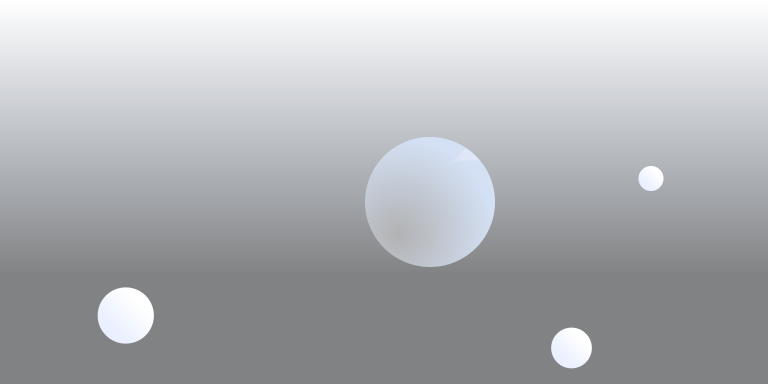
A WebGL 2 fragment shader for this background:

```glsl
#version 300 es
precision highp float;
// Pale spheres floating over a white-to-grey vertical gradient.

uniform vec2 u_resolution;
out vec4 fragColor;

// Backdrop (lengths in canvas heights)
const vec3 SKY_TOP = vec3(1.0);
const vec3 SKY_BASE = vec3(0.504, 0.508, 0.512);
const vec3 SKY_TINT = vec3(-0.04, 0.0, 0.07);
const float HORIZON = 0.28;

// Large glass sphere: centre.xy, radius
const vec3 GLASS = vec3(1.1198, 0.474, 0.1693);
const vec3 GLASS_SHADE = vec3(0.695, 0.697, 0.70);
const vec3 GLASS_LIGHT = vec3(0.832, 0.882, 0.96);
const vec2 SHADE_CENTRE = vec2(-0.48, -0.50);
const float SHADE_REACH = 1.5;
const float GLINT_STRENGTH = 0.3;

// Small pearls: centre.xy, radius
const int PEARL_COUNT = 3;
const vec3 PEARLS[PEARL_COUNT] = vec3[](
    vec3(0.3275, 0.1784, 0.0732),
    vec3(1.4883, 0.0938, 0.0530),
    vec3(1.6953, 0.5352, 0.0326));
const vec3 PEARL_SHADE = vec3(0.915, 0.94, 1.0);
const vec3 PEARL_LIGHT = vec3(1.0);

// Smooth coverage of the region where the signed distance is negative
float coverage(float dist, float pixel) {
    return clamp(0.5 - dist / pixel, 0.0, 1.0);
}

vec3 backdrop(float y) {
    float t = clamp((1.0 - y) / (1.0 - HORIZON), 0.0, 1.0);
    return mix(SKY_TOP, SKY_BASE, t) + SKY_TINT * t * (1.0 - t);
}

// Wedge between a slanted line and a curved lower rim; q is in sphere radii
float glint(vec2 q, float pixel) {
    float bend = max(0.51 - q.x, 0.0);
    float lowerRim = 0.64 - 1.7 * bend * bend;
    float leftSide = (q.y - q.x - 0.277) * 0.7071;
    float dist = max(leftSide, lowerRim - q.y);
    return coverage(dist, pixel) * smoothstep(0.15, 0.55, q.x);
}

vec3 glassColor(vec2 q, float pixel) {
    float t = clamp(length(q - SHADE_CENTRE) / SHADE_REACH, 0.0, 1.0);
    vec3 color = mix(GLASS_SHADE, GLASS_LIGHT, t);
    return mix(color, vec3(0.95, 0.96, 0.98), GLINT_STRENGTH * glint(q, pixel));
}

vec3 pearlColor(vec2 q) {
    float t = smoothstep(-0.9, 0.9, dot(q, vec2(0.7071)));
    return mix(PEARL_SHADE, PEARL_LIGHT, t);
}

void main() {
    vec2 p = gl_FragCoord.xy / u_resolution.y;
    float pixel = 1.0 / u_resolution.y;
    vec3 color = backdrop(p.y);

    // Glass sphere
    vec2 q = (p - GLASS.xy) / GLASS.z;
    float inside = coverage(length(p - GLASS.xy) - GLASS.z, pixel);
    color = mix(color, glassColor(q, pixel / GLASS.z), inside);

    // Pearls
    for (int i = 0; i < PEARL_COUNT; i++) {
        vec2 offset = p - PEARLS[i].xy;
        float radius = PEARLS[i].z;
        inside = coverage(length(offset) - radius, pixel);
        color = mix(color, pearlColor(offset / radius), inside);
    }
    fragColor = vec4(color, 1.0);
}
```
